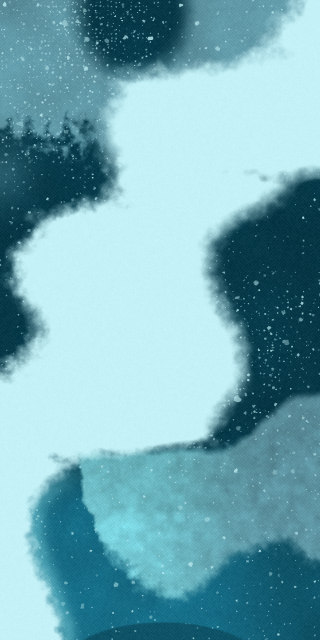
A Shadertoy shader for this background:

```glsl
#define PALE vec3(0.765, 0.945, 0.967)
#define DEEP vec3(0.025, 0.225, 0.285)
#define BLUE vec3(0.085, 0.43, 0.53)
#define MIST vec3(0.39, 0.61, 0.665)
#define CYAN vec3(0.48, 0.82, 0.86)
#define SPECK vec3(0.72, 0.91, 0.93)
#define THREADS 100.0
#define WEAVE 0.014
#define GRAIN 0.035
#define WARP 0.035
#define S smoothstep

float hash(vec2 p) {
    vec3 q = fract(p.xyx * vec3(0.1031, 0.103, 0.0973));
    q += dot(q, q.yzx + 33.33);
    return fract((q.x + q.y) * q.z);
}

float noise(vec2 p) {
    vec2 i = floor(p), f = fract(p);
    f = f * f * (3.0 - 2.0 * f);
    return mix(mix(hash(i), hash(i + vec2(1, 0)), f.x),
               mix(hash(i + vec2(0, 1)), hash(i + vec2(1, 1)), f.x), f.y);
}

float fbm(vec2 p) {
    float sum = 0.0, amp = 0.5;
    for (int i = 0; i < 5; i++) {
        sum += amp * noise(p);
        p = mat2(1.6, 1.2, -1.2, 1.6) * p + 7.3;
        amp *= 0.5;
    }
    return sum;
}

// Banks of the pale stream, as x over the height measured from the top
float leftBank(float y) {
    return 0.94 - 0.10 * S(-0.02, 0.13, y) - 0.46 * S(0.15, 0.27, y)
        - 0.05 * S(0.24, 0.40, y) + 0.025 * S(0.42, 0.55, y)
        - 0.22 * S(0.59, 0.70, y) - 0.09 * S(0.66, 0.83, y)
        + 0.075 * S(0.88, 1.03, y) - 0.20 * S(1.04, 1.24, y)
        - 0.30 * S(1.15, 1.30, y);
}

float rightBank(float y) {
    return 1.25 - 0.35 * S(0.50, 0.57, y) - 0.24 * S(0.55, 0.79, y)
        + 0.10 * S(0.84, 1.10, y) - 0.12 * S(1.16, 1.40, y)
        - 0.40 * S(1.37, 1.45, y) - 0.145 * S(1.42, 1.60, y)
        + 0.095 * S(1.66, 1.98, y);
}

// Approximate distance inside the stream, scaled by the slope of each bank
float stream(vec2 p) {
    float e = 0.012;
    float slopeL = (leftBank(p.y + e) - leftBank(p.y - e)) / (2.0 * e);
    float slopeR = (rightBank(p.y + e) - rightBank(p.y - e)) / (2.0 * e);
    return min((p.x - leftBank(p.y)) / sqrt(1.0 + slopeL * slopeL),
               (rightBank(p.y) - p.x) / sqrt(1.0 + slopeR * slopeR));
}

float spot(vec2 p, vec2 centre, vec2 radius) {
    vec2 d = (p - centre) / radius;
    return exp(-dot(d, d));
}

// Ragged flakes in jittered cells, finer with each layer
float flakes(vec2 p, float density) {
    float sum = 0.0;
    for (int i = 0; i < 4; i++) {
        float cells = 22.0 * pow(1.55, float(i));
        vec2 g = p * cells + float(i) * 17.3, id = floor(g);
        vec2 centre = 0.3 + 0.4 * vec2(hash(id + 3.1), hash(id + 8.7));
        float radius = mix(0.07, 0.24, pow(hash(id + 5.9), 2.0));
        float d = length(fract(g) - centre) + 0.16 * (noise(g * 6.0) - 0.5);
        float present = step(hash(id), density * (0.35 + 0.2 * float(i)));
        float soft = 0.0025 * cells;
        sum = max(sum, present * (1.0 - S(radius - soft, radius + soft, d))
            * mix(0.4, 1.0, hash(id + 1.7)));
    }
    return sum;
}

void mainImage(out vec4 fragColor, in vec2 fragCoord) {
    vec2 uv = fragCoord / iResolution.xy;
    vec2 p = vec2(uv.x, 2.0 * (1.0 - uv.y));
    float cloud = fbm(p * 7.0);
    float rough = fbm(p * 34.0 + 4.0) - 0.48;
    vec2 q = p + WARP * (vec2(cloud, fbm(p * 7.0 + 31.0)) - 0.48) + 0.012 * rough;

    // Deep water, bluer toward the lower left
    float blueness = S(1.36, 1.65, p.y) * mix(1.0, 0.5, S(0.55, 1.0, p.x));
    vec3 col = mix(DEEP, BLUE, blueness) * (0.9 + 0.2 * cloud);

    // Upper mist with a dark hollow
    float upper = 1.0 - S(0.38, 0.50, q.y + 0.25 * rough);
    float hollow = S(0.72, 1.25, length((q - vec2(0.41, 0.03)) / vec2(0.17, 0.21)));
    upper = max(upper * hollow, 0.35 * spot(p, vec2(0.0, 0.54), vec2(0.09, 0.10)));
    col = mix(col, MIST * (0.86 + 0.28 * cloud), upper * 0.95);

    // Lower mist, cyan at the left and grey at the right
    float top = 1.41 - 0.18 * S(0.68, 0.95, q.x);
    float base = 1.38 + 0.35 * S(0.21, 0.33, q.x) + 0.14 * S(0.28, 0.50, q.x)
        - 0.165 * S(0.54, 0.84, q.x) + 0.05 * S(0.86, 1.0, q.x);
    float lower = S(-0.02, 0.02, q.y - top) * S(-0.025, 0.045, base - q.y + 0.08 * rough);
    vec3 tint = mix(CYAN * 0.91, MIST * 0.94, S(0.45, 0.88, p.x));
    tint = mix(tint, CYAN * 1.06, 0.7 * spot(p, vec2(0.37, 1.70), vec2(0.11, 0.15)));
    float fold = S(-0.02, 0.03, q.y - 1.60 + 0.25 * S(0.72, 1.0, q.x));
    tint *= 0.96 + 0.06 * fold + 0.25 * rough;
    col = mix(col, tint, lower * 0.96);

    // Dark mound at the bottom
    float mound = length((p - vec2(0.51, 2.08)) / vec2(0.31, 0.135));
    col = mix(col, mix(DEEP, BLUE, 0.35), 0.8 * (1.0 - S(0.97, 1.03, mound)));

    // Pale stream with a cyan rim along its lower bank
    float d = stream(q);
    float width = mix(0.043, 0.023, S(1.15, 1.45, p.y));
    float rim = exp(-pow(abs(d + 0.015) / 0.03, 2.0)) * S(1.42, 1.6, p.y);
    col = mix(col, CYAN, 0.5 * rim);
    float pale = S(-width, width, d + 0.05 * rough);

    // Scattered flakes, thickest in a few drifts
    float density = 0.06 + 0.5 * spot(p, vec2(0.29, 0.08), vec2(0.17, 0.14))
        + 0.25 * spot(p, vec2(0.10, 0.28), vec2(0.22, 0.30))
        + 0.30 * spot(p, vec2(0.87, 1.02), vec2(0.19, 0.13))
        + 0.08 * spot(p, vec2(0.75, 1.30), vec2(0.25, 0.20));
    col = mix(col, SPECK, 0.85 * flakes(p, density));
    col = mix(col, PALE, pale);

    // Woven cloth and grain
    vec2 thread = sin(p * THREADS * 6.2832);
    float grain = noise(p * 210.0) - 0.5;
    col += (WEAVE * thread.x * thread.y + GRAIN * grain) * mix(1.0, 0.45, pale);
    fragColor = vec4(clamp(col, 0.0, 1.0), 1.0);
}
```
